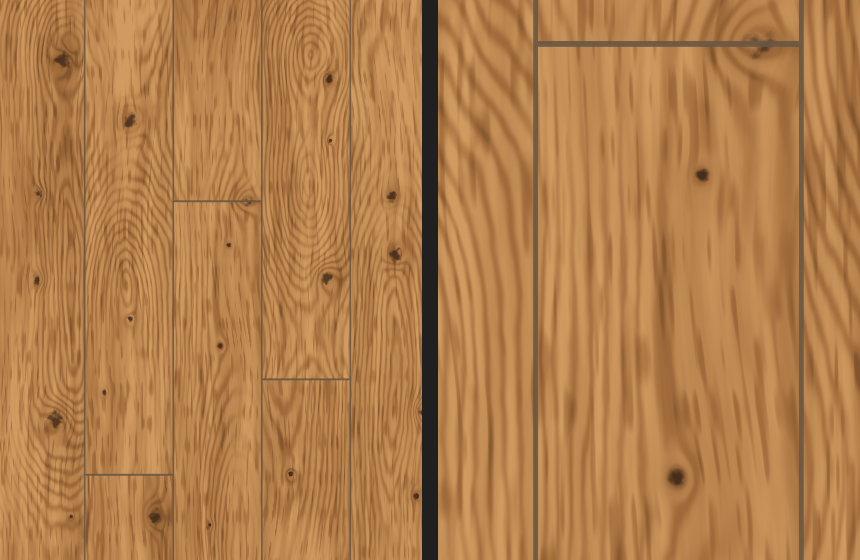
Left: the whole. Right: its middle third, enlarged.
Give the GLSL for this texture, as a WebGL 1 fragment shader.

```glsl
precision highp float;
// Oak plank floor: five columns of knotty boards with thin grey-brown seams.
uniform vec2 u_resolution;

// Layout, in units of the canvas width
const float PLANK_WIDTH = 0.2098;
const float PLANK_SHIFT = 0.0091;
const vec3 JOINT_HEIGHTS = vec3(0.202, 0.850, 0.428); // columns 1 to 3
const float SEAM_HALF = 0.0019;
const float JOINT_HALF = 0.0023;

// Grain and knots
const float RING_FREQUENCY = 95.0;
const float RING_STRENGTH = 0.75;
const float STREAK_STRENGTH = 1.15;
const float PORE_STRENGTH = 0.7;
const float PATCH_STRENGTH = 0.8;
const float BOARD_VARIATION = 0.22;
const int KNOT_COUNT = 5;
const float KNOT_SPACING = 0.28;
const float KNOT_MIN = 0.005;
const float KNOT_MAX = 0.021;

// Colours
const vec3 LIGHT_OAK = vec3(0.80, 0.59, 0.365);
const vec3 DEEP_OAK = vec3(0.63, 0.42, 0.23);
const vec3 DARK_OAK = vec3(0.51, 0.335, 0.18);
const vec3 KNOT_BROWN = vec3(0.23, 0.15, 0.09);
const vec3 SEAM_COLOR = vec3(0.41, 0.34, 0.265);

float hash(vec2 p) {
  return fract(sin(dot(p, vec2(127.1, 311.7))) * 43758.5453);
}

float noise(vec2 p) {
  vec2 i = floor(p), f = fract(p);
  f = f * f * (3.0 - 2.0 * f);
  float low = mix(hash(i), hash(i + vec2(1.0, 0.0)), f.x);
  float high = mix(hash(i + vec2(0.0, 1.0)), hash(i + 1.0), f.x);
  return mix(low, high, f.y);
}

float fbm(vec2 p) {
  float sum = 0.0, gain = 0.5;
  for (int i = 0; i < 4; i++) {
    sum += gain * noise(p);
    p = p * 2.03 + 17.3;
    gain *= 0.5;
  }
  return sum / 0.9375;
}

// Height of the end joint in a column; outer columns run unbroken
float jointHeight(float column) {
  if (column < 0.5 || column > 3.5) return -1.0;
  if (column < 1.5) return JOINT_HEIGHTS.x;
  return column < 2.5 ? JOINT_HEIGHTS.y : JOINT_HEIGHTS.z;
}

float line(float dist, float halfWidth, float pixel) {
  return 1.0 - smoothstep(halfWidth - 0.6 * pixel, halfWidth + 0.6 * pixel, abs(dist));
}

// Wood of one board: q.x runs across it from 0, q.y along it
vec3 wood(vec2 q, float board) {
  vec2 seed = vec2(board * 7.31, board * 3.77);
  float bend = 0.0, swell = 0.0, halo = 0.0, core = 0.0;

  // Knots push the grain aside and add closed rings around a dark heart
  for (int i = 0; i < KNOT_COUNT; i++) {
    float k = float(i);
    vec2 id = vec2(board + 1.7, k + 2.3);
    float size = hash(id + 31.0);
    float radius = mix(KNOT_MIN, KNOT_MAX, size * size);
    vec2 center = vec2(PLANK_WIDTH * mix(0.12, 0.88, hash(id)),
                       KNOT_SPACING * (k + hash(id + 13.0)));
    vec2 d = (q - center) * vec2(1.0, 0.85);
    float r2 = dot(d, d) / (radius * radius);
    bend -= d.x * 1.7 / (r2 + 1.7);
    swell += 1.6 * radius * exp(-r2 * 0.3);
    halo += exp(-r2 * 0.22) * mix(0.5, 0.9, size);
    float ragged = sqrt(r2) + 1.5 * (fbm(q * 90.0 + seed) - 0.5);
    core = max(core, (1.0 - smoothstep(0.25, 1.0, ragged)) * mix(0.95, 0.75, size));
  }
  float wander = 0.035 * (noise(vec2(q.x * 9.0, q.y * 3.5) + seed) - 0.5);
  vec2 g = vec2(q.x + bend + wander, q.y);

  // Growth rings: slicing a wavering cone leaves nested arches
  float pith = PLANK_WIDTH * mix(0.2, 0.8, hash(seed + 5.0));
  float depth = 0.34 * (noise(vec2(board * 5.1, q.y * 1.9 + board)) - 0.35);
  float ring = length(vec2(g.x - pith, depth)) + swell;
  ring += 0.012 * (fbm(vec2(g.x * 35.0, q.y * 9.0) + seed) - 0.5);
  float wave = 0.5 + 0.5 * sin(6.28318 * RING_FREQUENCY * ring);
  float visible = smoothstep(0.25, 0.75, noise(vec2(g.x * 14.0, q.y * 2.5) + seed + 9.0));

  // Long streaks, short pores and broad tonal patches
  float streak = fbm(vec2(g.x * 75.0, q.y * 4.0) + seed) - 0.5;
  float pore = smoothstep(0.55, 0.95, noise(vec2(g.x * 230.0, q.y * 24.0) + seed));
  float patches = fbm(vec2(g.x * 10.0, q.y * 3.0) + seed + 41.0) - 0.5;

  float tone = 0.72 + BOARD_VARIATION * (hash(seed + 3.0) - 0.5);
  tone += STREAK_STRENGTH * streak + PATCH_STRENGTH * patches;
  tone -= RING_STRENGTH * wave * wave * mix(0.2, 1.0, visible);
  tone -= PORE_STRENGTH * pore + 0.65 * halo;

  vec3 color = mix(DARK_OAK, DEEP_OAK, smoothstep(-0.8, 0.0, tone));
  color = mix(color, LIGHT_OAK, clamp(tone, 0.0, 1.1));
  return mix(color, KNOT_BROWN, core);
}

void main() {
  float pixel = 1.0 / u_resolution.x;
  vec2 p = gl_FragCoord.xy * pixel;

  // Find the board
  float across = (p.x + PLANK_SHIFT) / PLANK_WIDTH;
  float column = floor(across);
  float joint = jointHeight(column);
  float board = column + 11.0 * step(joint, p.y);
  vec3 color = wood(vec2(fract(across) * PLANK_WIDTH, p.y), board);

  // Seams between columns and at board ends
  float side = (fract(across + 0.5) - 0.5) * PLANK_WIDTH;
  float seam = max(line(side, SEAM_HALF, pixel), line(p.y - joint, JOINT_HALF, pixel));
  gl_FragColor = vec4(mix(color, SEAM_COLOR, 0.9 * seam), 1.0);
}
```
